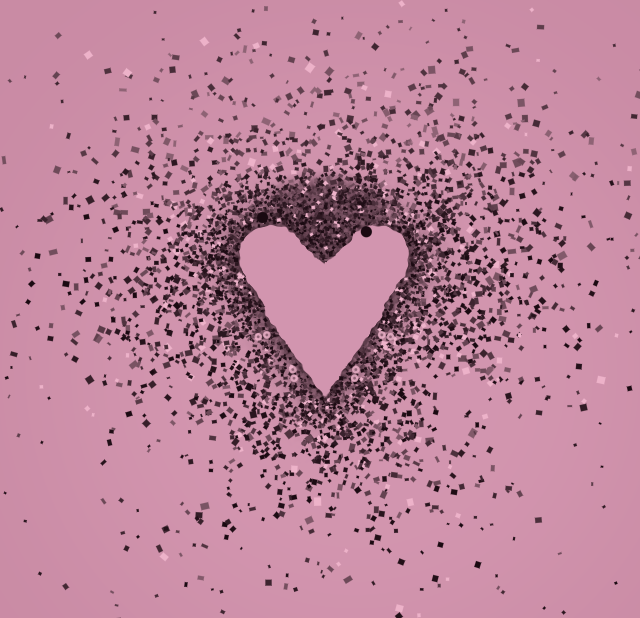
Give the GLSL for this background, as a WebGL 1 fragment shader.

```glsl
precision highp float;
// A clear pink heart ringed by dark debris that bursts outward on a pink ground.
// The heart is a union of tapered capsules; the debris is five layers of jittered
// cells holding rotated chips, thinned by distance from the heart and by noise.
uniform vec2 u_resolution;

#define LAYERS 5
#define FINEST_CELL 0.0065
#define CELL_GROWTH 1.5
#define REACH_NEAR 0.045
#define REACH_STEP 0.055
#define PEAK_DENSITY 0.97
#define HEART_CENTER vec2(0.007, 0.0)
#define PINK vec3(0.825, 0.585, 0.685)
#define PINK_SHADE vec3(0.79, 0.545, 0.645)
#define PINK_LIGHT vec3(0.93, 0.70, 0.79)
#define INK vec3(0.10, 0.035, 0.065)
#define INK_SOFT vec3(0.56, 0.39, 0.46)

vec2 hash2(vec2 p) {
  vec3 h = fract(p.xyx * vec3(0.1031, 0.1030, 0.0973));
  h += dot(h, h.yzx + 33.33);
  return fract((h.xx + h.yz) * h.zy);
}

float cornerSlope(vec2 cell, vec2 corner, vec2 f) {
  return dot(hash2(cell + corner) * 2.0 - 1.0, f - corner);
}

float gradientNoise(vec2 p) {
  vec2 i = floor(p), f = fract(p);
  vec2 u = f * f * (3.0 - 2.0 * f);
  float low = mix(cornerSlope(i, vec2(0.0), f), cornerSlope(i, vec2(1.0, 0.0), f), u.x);
  float high = mix(cornerSlope(i, vec2(0.0, 1.0), f), cornerSlope(i, vec2(1.0), f), u.x);
  return mix(low, high, u.y);
}

float taperedCapsule(vec2 p, vec2 a, float ra, vec2 b, float rb) {
  vec2 axis = b - a;
  float t = clamp(dot(p - a, axis) / dot(axis, axis), 0.0, 1.0);
  return length(p - a - axis * t) - mix(ra, rb, t);
}

// Lobe to tip, lobe to notch, and the belly that fills the middle
float heartDistance(vec2 p) {
  p.x = abs(p.x);
  vec2 lobe = vec2(0.085, 0.083), tip = vec2(0.0, -0.137);
  float side = taperedCapsule(p, lobe, 0.053, tip, 0.004);
  float notch = taperedCapsule(p, lobe, 0.053, vec2(0.0, 0.056), 0.013);
  float belly = taperedCapsule(p, vec2(0.04, 0.005), 0.057, tip, 0.004);
  return min(side, min(notch, belly));
}

// Thick bank of debris above the notch
float crownMask(vec2 p) {
  return 1.0 - smoothstep(0.55, 1.15, length((p - vec2(0.0, 0.145)) / vec2(0.125, 0.075)));
}

float blob(vec2 p, vec2 center, float radius) {
  vec2 q = (p - center) / radius;
  return exp(-dot(q, q));
}

float disc(float dist, float radius, float pixel) {
  return 1.0 - smoothstep(radius - pixel, radius + pixel, dist);
}

// Chance that a chip exists at p, given its distance from the heart
float chipDensity(vec2 p, float d, float reach, float peak) {
  float fall = exp(-d * d / (reach * reach));
  float clump = 1.0 + 1.1 * gradientNoise(p * 13.0 + 7.0);
  float wings = blob(vec2(abs(p.x), p.y), vec2(0.28, 0.01), 0.08)
              + 0.8 * blob(p, vec2(0.25, 0.2), 0.06) + 0.6 * blob(p, vec2(0.0, -0.21), 0.07);
  float stray = 0.035 * exp(-d * d * 12.0);
  return peak * (fall * clump + 0.22 * wings * step(0.1, reach)) + stray
       + 0.5 * crownMask(p) * step(reach, 0.12);
}

vec3 drawChips(vec3 color, vec2 p, float layer, float pixel) {
  float cell = FINEST_CELL * pow(CELL_GROWTH, layer);
  float size = cell * mix(0.46, 0.2, layer / 4.0);
  float reach = REACH_NEAR + REACH_STEP * layer;
  float peak = PEAK_DENSITY * pow(0.86, layer);
  for (int j = -1; j <= 1; j++) {
    for (int i = -1; i <= 1; i++) {
      vec2 id = floor(p / cell) + vec2(float(i), float(j));
      vec2 seed = id + 300.0 + 91.0 * layer;
      vec2 center = (id + 0.5 + 0.8 * (hash2(seed) - 0.5)) * cell;
      vec2 pick = hash2(seed + 517.0), form = hash2(seed + 833.0);
      float d = heartDistance(center);
      if (d < size * 0.7 || pick.x > chipDensity(center, d, reach, peak)) continue;
      float angle = 6.283 * pick.y, c = cos(angle), s = sin(angle);
      vec2 q = mat2(c, -s, s, c) * (p - center);
      vec2 edge = abs(q) - size * vec2(0.65 + 0.4 * form.x, 0.4 + 0.5 * form.y);
      float cover = 1.0 - smoothstep(-pixel, pixel, max(edge.x, edge.y));
      float fade = form.x * form.x * 0.9 + 0.3 * smoothstep(0.12, 0.35, center.y);
      vec3 tint = mix(INK, INK_SOFT, min(fade, 1.0));
      tint = mix(tint, PINK_LIGHT, step(0.95, form.y));
      color = mix(color, tint, cover);
    }
  }
  return color;
}

void main() {
  vec2 p = (gl_FragCoord.xy - 0.5 * u_resolution) / u_resolution.y - HEART_CENTER;
  float pixel = 0.75 / u_resolution.y;
  vec3 color = mix(PINK, PINK_SHADE, smoothstep(0.2, 0.75, length(p - vec2(0.05, -0.1))));

  // Smoky rim hugging the heart, with a ragged inner edge
  float d = heartDistance(p) + 0.006 * gradientNoise(p * 85.0);
  float smoke = max(exp(-max(d, 0.0) / 0.022), 0.8 * crownMask(p));
  float grain = 0.72 + 0.6 * gradientNoise(p * 130.0);
  color = mix(color, INK, clamp(smoke * grain, 0.0, 0.92) * smoothstep(-pixel, pixel, d));

  for (int i = 0; i < LAYERS; i++) color = drawChips(color, p, float(LAYERS - 1 - i), pixel);

  // Dark knots on the lobes, then pale ringed beads down both sides
  float knots = min(length(p - vec2(0.068, 0.125)), length(p - vec2(-0.1, 0.148)));
  color = mix(color, INK, disc(knots, 0.009, pixel));
  for (int i = 0; i < 4; i++) {
    float k = float(i);
    vec2 bead = mix(vec2(0.107, -0.045), vec2(0.049, -0.112), floor(k / 2.0));
    bead += mod(k, 2.0) * mix(vec2(-0.014, 0.003), vec2(0.002, 0.014), floor(k / 2.0));
    float r = length(vec2(abs(p.x), p.y) - bead);
    color = mix(color, PINK_LIGHT, 0.85 * disc(r, 0.0062, pixel));
    color = mix(color, INK_SOFT, disc(r, 0.0022, pixel));
  }
  gl_FragColor = vec4(color, 1.0);
}
```
